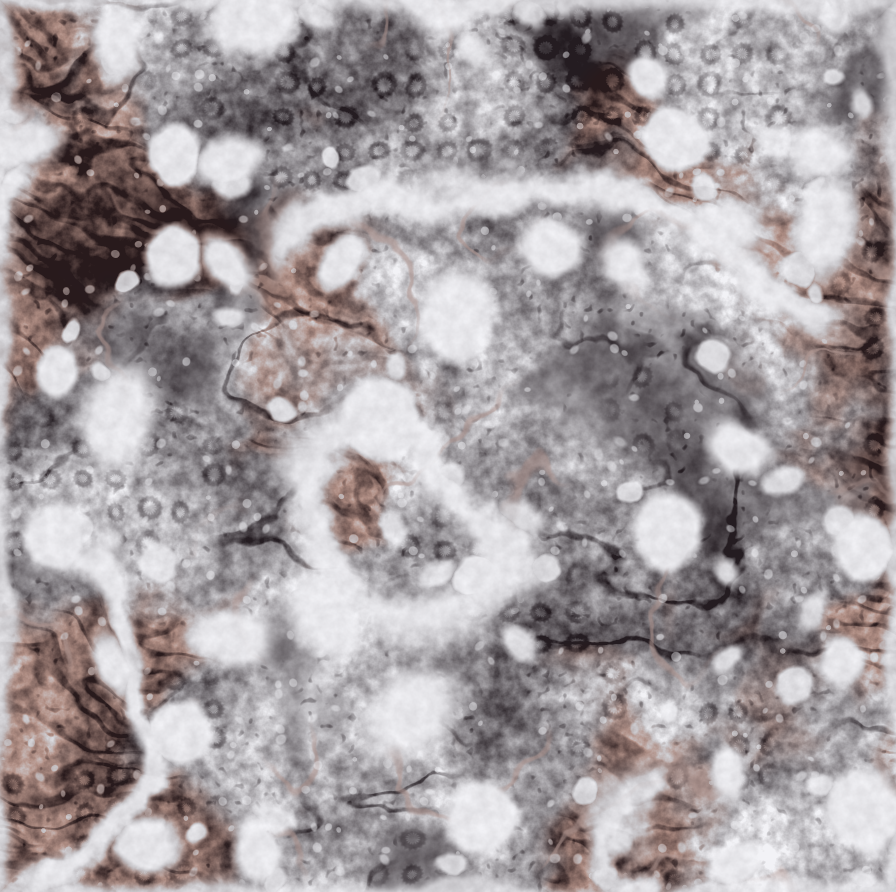
Write a WebGL 2 fragment shader that draws this texture.

```glsl
#version 300 es
precision highp float;
// Mottled mineral crust: milky blobs and streaks over grey and rusty cracked ground.

uniform vec2 u_resolution;
out vec4 fragColor;

const vec3 SHADOW = vec3(0.14, 0.11, 0.13);
const vec3 MILK = vec3(0.95, 0.95, 0.965);
const vec3 RUST_TINT = vec3(1.13, 0.93, 0.84);
const vec3 FIBRE = vec3(0.68, 0.58, 0.56);
const float BASE_TONE = 0.575;
const float CLOUD_SCALE = 4.2;
const float CLOUD_CONTRAST = 0.56;
const float GRAIN_CONTRAST = 0.30;
const float BLOB_CELLS = 9.0;
const float DROP_CELLS = 21.0;
const float RING_CELLS = 27.0;
const float STREAK_SCALE = 2.7;
const float EDGE_WIDTH = 0.018;
const float TAU = 6.28319;

vec2 hash2(vec2 cell) {
    uvec2 v = uvec2(ivec2(cell)) * 1664525u + 1013904223u;
    v.x += v.y * 1664525u;
    v.y += v.x * 1664525u;
    v ^= v >> 16u;
    v.x += v.y * 1664525u;
    v.y += v.x * 1664525u;
    v ^= v >> 16u;
    return vec2(v & 65535u) / 65535.0;
}

float cornerSlope(vec2 cell, vec2 offset) {
    float a = TAU * hash2(cell).x;
    return dot(vec2(cos(a), sin(a)), offset);
}

// Gradient noise, roughly -0.7 to 0.7
float noise(vec2 p) {
    vec2 i = floor(p), f = p - i;
    vec2 w = f * f * f * (f * (f * 6.0 - 15.0) + 10.0);
    vec2 e = vec2(1.0, 0.0);
    return mix(mix(cornerSlope(i, f), cornerSlope(i + e.xy, f - e.xy), w.x),
               mix(cornerSlope(i + e.yx, f - e.yx), cornerSlope(i + e.xx, f - e.xx), w.x), w.y);
}

float fbm(vec2 p) {
    float sum = 0.0, amp = 1.0;
    for (int i = 0; i < 4; i++) {
        sum += amp * noise(p);
        p = mat2(1.6, 1.2, -1.2, 1.6) * p + 17.3;
        amp *= 0.5;
    }
    return sum;
}

// Thin line along the zero crossings of a noise field
float vein(vec2 p, float width) {
    return 1.0 - smoothstep(0.2 * width, width, abs(noise(p) + 0.12 * noise(p * 4.0)));
}

// Scattered stretched spots with soft rims
float blobs(vec2 p, float density, float seed) {
    vec2 cell = floor(p);
    float cover = 0.0;
    for (int y = -1; y <= 1; y++)
    for (int x = -1; x <= 1; x++) {
        vec2 c = cell + vec2(x, y);
        vec2 place = hash2(c + seed), kind = hash2(c + seed + 71.0);
        vec2 d = p - c - 0.15 - 0.7 * place;
        float a = TAU * kind.y;
        d = mat2(cos(a), -sin(a), sin(a), cos(a)) * d;
        d.x *= mix(0.6, 1.0, place.x);
        float radius = mix(0.20, 0.46, place.y);
        float spot = 1.0 - smoothstep(mix(0.4, 0.8, place.x), 1.1, length(d) / radius);
        cover = max(cover, spot * step(kind.x, density));
    }
    return cover;
}

// Small toothed rings, one per occupied cell
float rings(vec2 p) {
    vec2 cell = floor(p), h = hash2(cell + 211.0);
    vec2 d = p - cell - 0.5 - 0.16 * (h - 0.5);
    float teeth = 0.5 + 0.5 * cos(atan(d.y, d.x + 1e-5) * 15.0);
    float r = mix(0.20, 0.30, h.y);
    float line = 1.0 - smoothstep(0.03, 0.11 + 0.05 * teeth, abs(length(d) - r));
    return line * step(h.x, 0.55);
}

void main() {
    vec2 uv = gl_FragCoord.xy / u_resolution;
    vec2 p = gl_FragCoord.xy / u_resolution.y;
    vec2 warp = vec2(fbm(p * 5.0 + 3.0), fbm(p * 5.0 + 41.0));
    vec2 fray = vec2(fbm(p * 24.0 + 9.0), fbm(p * 24.0 + 57.0));
    vec2 q = p + 0.055 * warp + 0.006 * fray;

    // Cloudy ground with hollows and fine grain
    float medium = fbm(q * 17.0 + 5.0);
    float grain = fbm(p * 62.0 + 30.0);
    float hollow = smoothstep(0.12, 0.42, fbm(q * 3.4 + 83.0));
    float tone = BASE_TONE + CLOUD_CONTRAST * fbm(q * CLOUD_SCALE + 11.0);
    tone += 0.24 * medium + GRAIN_CONTRAST * grain * (1.0 - 0.6 * hollow);
    tone -= 0.24 * hollow;

    // Rusty patches with slanted cracks, denser near the sides
    float side = abs(uv.x - 0.5);
    float rust = smoothstep(0.0, 0.30, fbm(q * 3.6 + 140.0) + 0.9 * side - 0.30);
    vec2 slant = mat2(0.94, 0.34, -0.34, 0.94) * (p + 0.05 * warp);
    float crack = vein(slant * vec2(9.0, 30.0) + 19.0, 0.13);
    tone -= rust * (0.10 + 0.26 * crack);

    // Dark veins, toothed rings and pits
    float veinZone = smoothstep(-0.02, 0.25, noise(p * 4.5 + 61.0));
    tone -= 0.36 * veinZone * vein(q * vec2(6.0, 11.0) + 33.0, 0.055);
    float ringZone = smoothstep(0.02, 0.2, noise(p * 3.8 + 97.0));
    tone -= 0.22 * ringZone * rings((p + 0.012 * warp) * RING_CELLS);
    tone -= 0.25 * smoothstep(0.22, 0.5, noise(p * 105.0)) * smoothstep(-0.1, 0.3, medium);

    // Milky streaks, blobs, drops and pale rim
    float streakZone = smoothstep(-0.04, 0.16, noise(p * 3.1 + 28.0));
    float ridge = abs(noise(q * STREAK_SCALE + 76.0)) + 0.035 * fray.x;
    float milk = 0.95 * streakZone * (1.0 - smoothstep(0.02, 0.11, ridge));
    vec2 soft = p + 0.018 * warp + 0.005 * fray;
    milk = max(milk, 0.96 * blobs(soft * BLOB_CELLS, 0.36, 13.0));
    milk = max(milk, 0.85 * blobs(soft * DROP_CELLS, 0.13, 307.0));
    milk = max(milk, 0.50 * blobs(p * 75.0, 0.09, 509.0));
    vec2 border = min(uv, 1.0 - uv);
    float rim = min(border.x, border.y) + 0.025 * warp.x;
    milk = max(milk, 0.8 * (1.0 - smoothstep(0.0, EDGE_WIDTH, rim)));
    tone = mix(tone, 0.96 + 0.06 * grain, milk);

    // Colour, with pinkish fibres showing through the grey
    vec3 colour = mix(SHADOW, MILK, clamp(tone, 0.0, 1.0));
    float bare = (1.0 - milk) * (1.0 - smoothstep(0.55, 0.85, tone));
    colour *= mix(vec3(1.0), RUST_TINT, rust * bare);
    float fibre = vein(q * 7.0 + 121.0, 0.045) * smoothstep(0.05, 0.25, noise(p * 5.0 + 154.0));
    colour = mix(colour, FIBRE, 0.6 * fibre * (1.0 - milk));
    fragColor = vec4(colour, 1.0);
}
```
